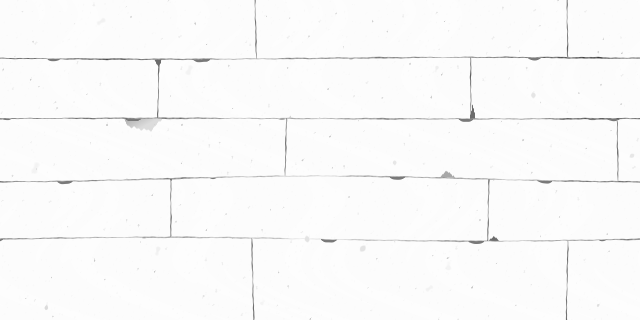
Give the GLSL for this texture, as a WebGL 2 fragment shader.

```glsl
#version 300 es
precision highp float;
// Pale ashlar wall: five courses of long stones with thin, worn dark joints.
// Bed joints bow with sines, head joints are staggered per course, chips hang
// on the joints, and cellular pits of three sizes scatter over the stone faces.

#define STONE vec3(0.992)
#define SOOT vec3(0.20)
#define FIRST_BED 0.2526
#define COURSE_HEIGHT 0.1884
#define JOINT_HALF_WIDTH 0.0016
#define JOINT_WOBBLE 0.0022
#define PIT_DARKNESS 0.26
#define STAIN_DARKNESS 0.17
#define SPALL_X 0.447
#define DOME_X 1.398

uniform vec2 u_resolution;
out vec4 outColor;

const float PI = 3.14159;
// Bow of each bed joint, from the bottom: amplitude and phase.
const vec2 BED_BOW[4] = vec2[4](vec2(.006, 0.), vec2(.009, 1.57), vec2(.001, 0.), vec2(-.003, 0.));
// Two head joints in each course, from the bottom.
const vec2 HEAD_X[5] = vec2[5](vec2(.789, 1.773), vec2(.534, 1.526), vec2(.893, 1.930),
                               vec2(.495, 1.471), vec2(.799, 1.773));

vec3 hash3(vec2 p) {
  vec3 q = fract(p.xyx * vec3(.1031, .1030, .0973));
  q += dot(q, q.yxz + 33.33);
  return fract((q.xxy + q.yzz) * q.zyx);
}

// Layered sines in 0..1.
float ripple(float x, float seed) {
  return .5 + (sin(x + seed) + .7 * sin(2.3 * x + 1.7 * seed) + .5 * sin(5.1 * x + 2.9 * seed)) / 4.4;
}

float bedHeight(int bed, float x) {
  float k = float(bed);
  float bow = BED_BOW[bed].x * sin(PI * x - BED_BOW[bed].y);
  return FIRST_BED + COURSE_HEIGHT * k + bow + JOINT_WOBBLE * (ripple(x * 47., k * 5.) - .5);
}

float stroke(float d, float halfWidth, float px) {
  return clamp((halfWidth - abs(d)) / px + .5, 0., 1.);
}

// Broken edge with one flat side; positive size.y hangs down, negative rises.
float chip(vec2 offset, vec2 size, float px) {
  float depth = -offset.y / size.y, across = offset.x / size.x;
  float profile = 1. - across * across + .5 * (ripple(across * 5., size.x * 90.) - .5);
  float soft = px / abs(size.y);
  return smoothstep(-soft, soft, depth) * smoothstep(-soft, soft, profile - depth);
}

// Cellular scatter of slanted ovals; radius is in canvas units.
float pits(vec2 p, float cells, float chance, float radius, float px) {
  float dark = 0.;
  vec2 home = floor(p * cells);
  for (int j = -1; j <= 1; j++)
    for (int i = -1; i <= 1; i++) {
      vec2 id = home + vec2(i, j);
      vec3 place = hash3(id + cells), look = hash3(id + cells + 71.);
      vec2 o = p - (id + place.xy) / cells;
      float turn = .5 + 1.3 * look.x;
      o = mat2(cos(turn), -sin(turn), sin(turn), cos(turn)) * o;
      float r = radius * mix(.45, 1., look.y);
      float d = length(o * vec2(1., 1.4 + look.z)) + r * .25 * sin(o.x / r * 4. + look.z * 6.) - r;
      float shade = mix(.25, 1., look.z * look.z) * step(place.z, chance);
      dark = max(dark, shade * (1. - smoothstep(-.5 * r - px * .5, px * .5, d)));
    }
  return dark;
}

void main() {
  vec2 p = gl_FragCoord.xy / u_resolution.y;
  float px = 1. / u_resolution.y, dark = 0.;
  int course = 0;

  // Bed joints: uneven strength, with small drips along the lower edge.
  for (int b = 0; b < 4; b++) {
    float k = float(b), d = p.y - bedHeight(b, p.x);
    if (d > 0.) course = b + 1;
    float wear = ripple(p.x * 9., k * 7. + 2.);
    float strength = mix(.38, .62, k / 3.) + .3 * (wear - .5) + .14 * cos(PI * p.x);
    float grit = .65 + .5 * ripple(p.x * 110., k);
    dark = max(dark, strength * grit * stroke(d, JOINT_HALF_WIDTH * (.6 + wear), px));
    float drip = .009 * smoothstep(.72, .95, ripple(p.x * 13., k * 3.7 + 1.));
    dark = max(dark, .65 * stroke(d + drip * .5, drip * .5, px) * smoothstep(.001, .004, drip));
  }

  // Head joints, slightly leaning, with broken corners in the odd courses.
  float c = float(course);
  for (int j = 0; j < 2; j++) {
    float side = float(j), x = HEAD_X[course][j];
    float lean = .05 * (hash3(vec2(c, side)).x - .5) * (p.y - FIRST_BED - COURSE_HEIGHT * (c - .5));
    float d = p.x - x - lean - JOINT_WOBBLE * (ripple(p.y * 60., c + side) - .5);
    float wear = ripple(p.y * 38., c * 3. + side);
    dark = max(dark, (.4 + .4 * wear) * stroke(d, JOINT_HALF_WIDTH * (.65 + .6 * wear), px));
    if (course % 2 == 1) {
      vec2 size = j == 0 ? vec2(.004 * c, .007 * c) : vec2(.021 - .004 * c, -.0125 * c);
      vec2 corner = vec2(x + side * (.024 - .006 * c), bedHeight(course - j, p.x));
      dark = max(dark, .72 * chip(p - corner, size, px));
    }
  }

  // One wide spall below a bed and one small dome above another.
  vec2 spall = p - vec2(SPALL_X, bedHeight(2, p.x));
  float fade = .27 - 2.2 * spall.x + 4. * spall.y;
  dark = max(dark, clamp(fade, .16, .5) * chip(spall, vec2(.062, .038), px));
  dark = max(dark, .42 * chip(p - vec2(DOME_X, bedHeight(1, p.x)), vec2(.024, -.018), px));

  // Pits, broad stains and fine grain on the faces.
  dark = max(dark, PIT_DARKNESS * pits(p, 15., .5, .0065, px));
  dark = max(dark, STAIN_DARKNESS * pits(p, 5., .28, .019, px));
  dark += .025 * pits(p, 48., .6, .006, px);
  dark += .006 * ripple(p.x * 17. + 3. * sin(p.y * 11.), p.y * 23.);

  outColor = vec4(mix(STONE, SOOT, clamp(dark, 0., 1.)), 1.);
}
```
